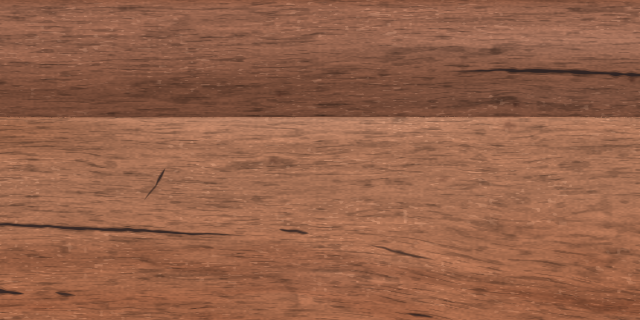
Reproduce this texture procedurally as a Shadertoy shader.

```glsl
float hash(vec2 p) {
    vec3 q = fract(vec3(p.xyx) * 0.1031);
    q += dot(q, q.yzx + 33.33);
    return fract((q.x + q.y) * q.z);
}

float noise(vec2 p) {
    vec2 i = floor(p), f = fract(p);
    f = f * f * (3.0 - 2.0 * f);
    return mix(mix(hash(i), hash(i + vec2(1, 0)), f.x),
               mix(hash(i + vec2(0, 1)), hash(i + vec2(1, 1)), f.x), f.y);
}

float fbm(vec2 p) {
    float sum = 0.0, gain = 0.5;
    for (int i = 0; i < 4; i++) {
        sum += gain * noise(p);
        p = p * 2.03 + 17.3;
        gain *= 0.5;
    }
    return sum / 0.9375;
}

// Soft elliptical spot, 1 at its centre
float spot(vec2 p, vec2 centre, vec2 radius) {
    vec2 d = (p - centre) / radius;
    return exp(-dot(d, d));
}

// Tapered split between two ends
float crack(vec2 p, vec2 a, vec2 b, float width) {
    vec2 ab = b - a;
    float t = clamp(dot(p - a, ab) / dot(ab, ab), 0.0, 1.0);
    float w = width * sin(3.1416 * t) * (0.5 + noise(p * vec2(40, 8)));
    float d = length(p - mix(a, b, t));
    return (1.0 - smoothstep(w - 0.002, w + 0.0025, d)) * smoothstep(0.0, 0.002, w);
}

// Ends of each split, its half width and its darkness
const vec4 crackEnds[9] = vec4[](
    vec4(1.39, 0.784, 2.2, 0.762), vec4(-0.25, 0.318, 0.80, 0.264),
    vec4(0.87, 0.283, 0.97, 0.267), vec4(1.13, 0.244, 1.37, 0.188),
    vec4(-0.08, 0.105, 0.08, 0.087), vec4(0.17, 0.091, 0.24, 0.082),
    vec4(0.519, 0.482, 0.484, 0.420), vec4(0.496, 0.434, 0.448, 0.374),
    vec4(1.26, 0.025, 1.36, 0.013));
const vec2 crackLook[9] = vec2[](
    vec2(0.0046, 0.9), vec2(0.0036, 0.85), vec2(0.0036, 0.7), vec2(0.0028, 0.5), vec2(0.005, 0.85),
    vec2(0.003, 0.7), vec2(0.0022, 0.75), vec2(0.0018, 0.6), vec2(0.0036, 0.6));

// Centre and radius of each knot
const vec3 knots[6] = vec3[](
    vec3(0.875, 0.705, 0.014), vec3(0.855, 0.497, 0.013), vec3(1.615, 0.674, 0.018),
    vec3(1.59, 0.607, 0.022), vec3(1.975, 0.752, 0.013), vec3(1.385, 0.44, 0.012));

void mainImage(out vec4 fragColor, in vec2 fragCoord) {
    vec2 p = fragCoord / iResolution.y;
    float seam = 0.633 + 0.002 * noise(vec2(p.x * 4.0, 3.0));
    float upper = smoothstep(seam - 0.002, seam + 0.002, p.y);

    // Grain flow, bent around the knots
    vec2 g = p + vec2(7.3 * upper, 0.0);
    g.y += 0.06 * (fbm(p * vec2(1.4, 2.5) + 4.0) - 0.5) + 0.003 * noise(p * vec2(14, 30));
    g.y += 0.07 * p.x * smoothstep(0.5, 0.1, p.y) * smoothstep(0.8, 1.6, p.x);
    float knotShade = 0.0;
    for (int i = 0; i < 6; i++) {
        vec3 k = knots[i];
        g.y += (p.y - k.y) * -0.4 * spot(p, k.xy, k.z * vec2(5.0, 3.0));
        knotShade += spot(p, k.xy, k.z * vec2(1.0, 0.65)) * (0.3 + 0.8 * noise(p * 110.0));
    }

    // Broad tone of both boards
    vec3 upperTone = mix(vec3(0.45, 0.285, 0.212), vec3(0.57, 0.378, 0.292), smoothstep(0.7, 0.88, p.y));
    upperTone += 0.04 * spot(p, vec2(1.8, 0.87), vec2(0.6, 0.06));
    upperTone += 0.03 * spot(p, vec2(1.75, 0.70), vec2(0.6, 0.05));
    upperTone -= 0.06 * smoothstep(0.97, 1.01, p.y);
    vec3 lowerTone = mix(vec3(0.628, 0.398, 0.282), vec3(0.632, 0.428, 0.322), smoothstep(0.05, 0.45, p.y));
    lowerTone += 0.04 * spot(p, vec2(1.0, 0.61), vec2(0.6, 0.05));
    lowerTone += 0.05 * spot(p, vec2(1.05, 0.13), vec2(0.3, 0.08));
    lowerTone -= 0.05 * spot(p, vec2(0.0, 0.6), vec2(0.3, 0.1));
    vec3 color = mix(lowerTone, upperTone, upper);

    // Reddish stains low on the board
    float stain = 0.5 * smoothstep(0.5, 0.75, fbm(g * vec2(2.5, 16.0) + 9.0)) * smoothstep(0.42, 0.15, p.y);
    stain += 0.5 * spot(p, vec2(0.1, 0.19), vec2(0.35, 0.05)) + 0.5 * spot(p, vec2(0.3, 0.06), vec2(0.5, 0.04));
    stain += 0.45 * spot(p, vec2(1.85, 0.07), vec2(0.35, 0.08));
    color *= 1.0 - min(stain, 1.0) * vec3(0.20, 0.27, 0.31);

    // Bands and fibres
    float bands = fbm(g * vec2(1.5, 24.0));
    float fibres = noise(g * vec2(9.0, 120.0) + 31.0) + noise(g * vec2(16.0, 210.0) + 7.0) - 1.0;
    float speckle = noise(p * vec2(110.0, 250.0) + 5.0) - 0.5;
    float light = 1.03 + 0.22 * (bands - 0.5) + 0.11 * fibres + 0.13 * speckle;

    // Thin dark pore lines along contours of a stretched noise, in broken runs
    float contour = abs(noise(g * vec2(5.0, 75.0) + 63.0) - 0.5);
    float runs = smoothstep(0.35, 0.65, noise(g * vec2(22.0, 60.0) + 20.0));
    light -= 0.15 * (1.0 - smoothstep(0.03, 0.15, contour)) * runs;
    light -= 0.16 * smoothstep(0.68, 0.9, noise(g * vec2(20.0, 190.0) + 90.0));
    color *= light;

    // Small pale worn flecks
    float flecks = smoothstep(0.72, 0.95, noise(g * vec2(60.0, 230.0) + 81.0));
    color += vec3(0.09, 0.08, 0.07) * flecks * smoothstep(0.35, 0.65, fbm(p * vec2(3.0, 12.0) + 40.0));

    // Knots and splits
    color *= 1.0 - vec3(0.30, 0.35, 0.35) * min(knotShade, 1.0);
    vec2 q = p + vec2(0.0, 0.012 * (noise(vec2(p.x * 7.0, 2.0)) - 0.5) + 0.004 * (noise(p * vec2(40, 20)) - 0.5));
    for (int i = 0; i < 9; i++) {
        vec4 e = crackEnds[i];
        vec2 look = crackLook[i];
        color *= 1.0 - 0.2 * crack(q, e.xy, e.zw, look.x * 2.2);
        color = mix(color, vec3(0.17, 0.13, 0.13), look.y * crack(q, e.xy, e.zw, look.x));
    }

    // Shadow and lit edge along the seam
    color *= 1.0 - 0.10 * exp(-abs(p.y - seam - 0.004) * 200.0);
    color += 0.03 * (1.0 - upper) * exp(-abs(p.y - seam + 0.008) * 150.0);
    fragColor = vec4(clamp(color, 0.0, 1.0), 1.0);
}
```
